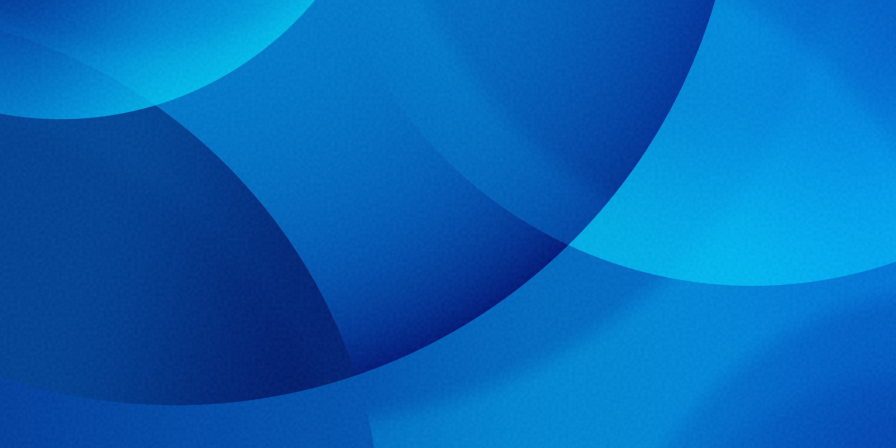
This background is drawn by a Shadertoy shader. Its source:

```glsl
// Overlapping translucent discs in deep blue to cyan, with soft offset shadows.
// Each layer sets one scalar tone from its signed depth inside a disc;
// a single colour curve turns the tone into blue, then fine grain is added.

// Signed depth: positive inside the disc, zero on its rim.
float depth(vec2 p, vec2 center, float radius) {
    return radius - length(p - center);
}

float fill(float d) {
    float aa = 0.8 / iResolution.y;
    return smoothstep(-aa, aa, d);
}

float softFill(float d) {
    return smoothstep(-0.02, 0.06, d);
}

vec2 gradient(vec2 cell) {
    vec3 h = fract(cell.xyx * vec3(0.1031, 0.1030, 0.0973));
    h += dot(h, h.yzx + 33.33);
    float angle = 6.2832 * fract((h.x + h.y) * h.z);
    return vec2(cos(angle), sin(angle));
}

float gradientNoise(vec2 p) {
    vec2 i = floor(p), f = fract(p), u = f * f * (3.0 - 2.0 * f);
    vec2 e = vec2(1.0, 0.0);
    float low = mix(dot(gradient(i), f), dot(gradient(i + e), f - e), u.x);
    float high = mix(dot(gradient(i + e.yx), f - e.yx), dot(gradient(i + 1.0), f - 1.0), u.x);
    return mix(low, high, u.y);
}

// Navy through azure to cyan; the tone is the green channel.
vec3 blueRamp(float tone) {
    return vec3(0.02, tone, 0.34 + 1.25 * tone - 0.65 * tone * tone);
}

void mainImage(out vec4 fragColor, in vec2 fragCoord) {
    // Height is one unit, width two
    vec2 p = fragCoord / iResolution.xy * vec2(2.0, 1.0);

    // Sharp discs
    float topLeft = depth(p, vec2(0.135, 1.474), 0.740);
    float lowerLeft = depth(p, vec2(-0.340, -0.213), 1.195);
    float large = depth(p, vec2(0.391, 1.351), 1.2556);
    float right = depth(p, vec2(1.680, 1.336), 0.974);

    // Soft companions
    float largeShadow = softFill(depth(p, vec2(0.651, 1.286), 1.253));
    float rightShadow = softFill(depth(p, vec2(1.823, 1.391), 0.974));
    float leftShadow = softFill(depth(p, vec2(-0.339, -0.380), 1.195));
    float topShadow = softFill(depth(p, vec2(0.286, 1.609), 0.740));
    float corner = depth(p, vec2(2.14, -0.424), 0.80);
    float cornerInner = depth(p, vec2(2.057, -0.5625), 0.745);
    float outerArc = -depth(p, vec2(1.203, 0.167), 0.917);

    float inLarge = fill(large), inLeft = fill(lowerLeft);
    float inRight = fill(right), inTop = fill(topLeft);

    // Background with the large shadow and lower right corner
    float tone = mix(0.28, 0.53, smoothstep(0.1, 1.3, p.x));
    tone -= 0.06 * smoothstep(1.5, 2.0, p.x) + 0.10 * largeShadow;
    tone -= 0.08 * softFill(corner) + 0.12 * smoothstep(0.0, 0.6, corner);
    tone -= 0.03 * softFill(cornerInner);
    tone = mix(tone, 0.26 + 0.1 * p.x, inLeft);

    // Bright right disc
    float cyan = mix(0.71, 0.57, smoothstep(0.0, 0.45, right));
    cyan -= 0.06 * smoothstep(1.6, 2.0, p.x) + 0.03 * largeShadow;
    cyan -= 0.06 * softFill(outerArc) + 0.06 * smoothstep(0.0, 0.25, outerArc);
    tone = mix(tone, cyan, inRight);

    // Large disc, darkest along its rim, and its overlaps
    float body = 0.12 + 0.40 * (1.0 - exp(-3.2 * max(large, 0.0)));
    float lift = 0.04 + 0.12 * exp(-5.0 * max(large, 0.0));
    body += inRight * (lift * smoothstep(0.75, 1.1, p.x) - 0.06 * rightShadow);
    float navy = mix(0.29, 0.15, smoothstep(0.2, 0.85, p.x + 0.3 * (0.6 - p.y)));
    body = mix(body, navy - 0.02 * leftShadow, inLeft);
    tone = mix(tone, body, inLarge);

    // Bright top left disc, fading to navy in the corner
    float glow = 0.72 - 0.9 * topLeft - 0.04 * topShadow - 0.04 * inLeft;
    glow -= 0.20 * (1.0 - smoothstep(-0.05, 0.4, p.x));
    tone = mix(tone, glow, inTop);

    // Colour, local blue tint and grain
    vec3 color = blueRamp(tone);
    color.b += 0.05 * smoothstep(1.2, 2.0, p.x);
    color.b -= 0.05 * inLeft * inLarge * (1.0 - inTop);
    color += 0.025 * gradientNoise(p * 130.0);
    fragColor = vec4(clamp(color, 0.0, 1.0), 1.0);
}
```
